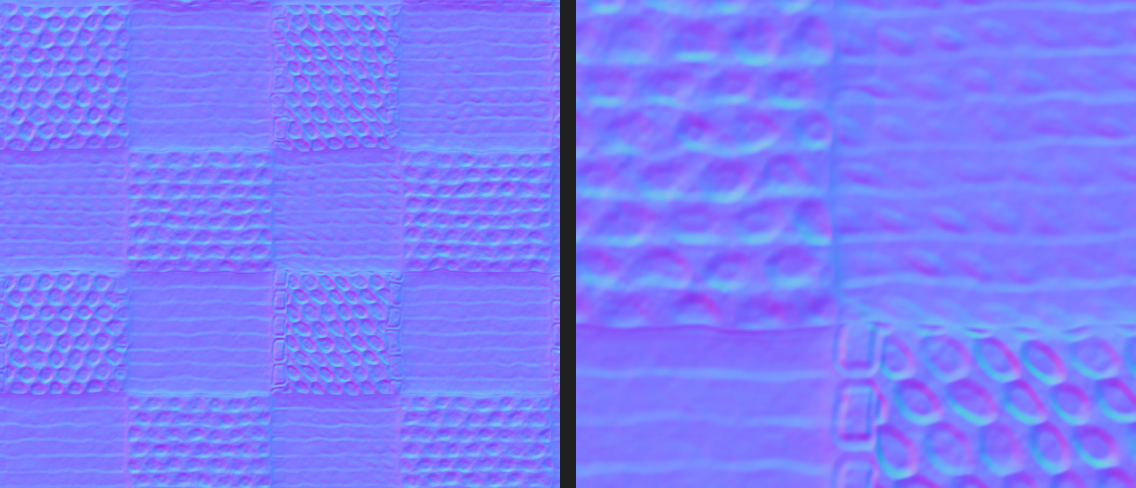
Left: the whole. Right: its middle third, enlarged.
Give the GLSL for this texture map, as a WebGL 2 fragment shader.

```glsl
#version 300 es
precision highp float;
// Normal map of a checkered knit: four by four patches, knobbly cells against smooth ribs.
uniform vec2 u_resolution;
out vec4 outColor;

// Lengths are in canvas widths, y runs downward.
const float HEIGHT = 0.871;
const float RIB = HEIGHT / 32.0;
const vec4 COLUMN_EDGES = vec4(0.228, 0.485, 0.715, 0.985);
const vec4 ROW_EDGES = vec4(0.010, 0.267, 0.484, 0.703);
const vec4 SEAMS = vec4(0.218, 0.499, 0.705, 0.999);
const vec4 SEAM_STRENGTH = vec4(0.35, 1.0, 0.7, 0.7);
const vec4 DIMPLE_BY_ROW = vec4(0.55, 0.75, 0.12, 0.25);

float hash(vec2 p) {
  vec3 q = fract(p.xyx * vec3(0.1031, 0.1030, 0.0973));
  q += dot(q, q.yzx + 33.33);
  return fract((q.x + q.y) * q.z);
}

float noise(vec2 p) {
  vec2 i = floor(p), f = fract(p);
  f = f * f * f * (f * (f * 6.0 - 15.0) + 10.0);
  return mix(mix(hash(i), hash(i + vec2(1, 0)), f.x),
             mix(hash(i + vec2(0, 1)), hash(i + vec2(1, 1)), f.x), f.y) - 0.5;
}

// Number of edges passed at t
float countEdges(float t, vec4 edges) {
  return dot(step(edges, vec4(t)), vec4(1.0));
}

// Alternates between 1 and -1 at each edge, over a soft width
float alternate(float t, vec4 edges, float width) {
  vec4 s = smoothstep(-width, width, t - edges) * 2.0 - 1.0;
  return s.x * s.y * s.z * s.w;
}

// Staggered rows of nested knobs, each highest toward its lower rim
float knobs(vec2 p, vec2 pitch, float shear, vec2 squeeze, float top) {
  vec2 g = p / pitch;
  float highest = 0.0;
  for (int k = -1; k <= 1; k++) {
    float row = floor(g.y) + float(k);
    float y = g.y - row - 0.5;
    float x = g.x + 0.5 * mod(row, 2.0) + 0.15 * hash(vec2(row, 7.0)) - shear * y;
    vec2 cell = vec2(floor(x), row);
    float shrink = 1.0 + 0.14 * hash(cell);
    float d = length(vec2(fract(x) - 0.5, y) * 2.0 * squeeze) * shrink;
    float level = (0.7 + 0.4 * hash(cell + 31.0)) * (0.85 + 0.45 * y);
    highest = max(highest, smoothstep(1.0, top, d) * level);
  }
  return highest;
}

// Rib that climbs slowly and drops off sharply at its lower edge
float rib(float y) {
  float f = fract(y / RIB);
  return f * smoothstep(1.0, 0.7, f);
}

// Rim of a rounded loop, repeated down the seam
float seamLoop(float x, float y) {
  float pitch = 0.044;
  float local = (fract(y / pitch) - 0.5) * pitch;
  vec2 q = abs(vec2(x, local)) - vec2(0.005, 0.012);
  float d = length(max(q, 0.0)) + min(max(q.x, q.y), 0.0) - 0.006;
  return smoothstep(0.005, 0.0, abs(d));
}

float surface(vec2 p) {
  // Uneven weave
  vec2 w = p + 0.006 * vec2(noise(p * 17.0), noise(p * 15.0 + 40.0))
             + 0.005 * vec2(noise(p * 46.0 + 9.0), noise(p * 42.0 + 70.0));
  float column = mod(countEdges(w.x, COLUMN_EDGES), 4.0);
  float row = mod(countEdges(w.y, ROW_EDGES) + 3.0, 4.0);
  float band = alternate(w.y, ROW_EDGES, 0.009);
  float checker = -alternate(w.x, COLUMN_EDGES, 0.010) * band;
  float broad = -alternate(w.x, COLUMN_EDGES, 0.032) * alternate(w.y, ROW_EDGES, 0.026);
  float knobbly = max(checker, 0.0), smoothPatch = max(-checker, 0.0);
  float slanted = step(1.5, column) * step(column, 2.5);
  float wide = mod(column, 2.0);

  // Seams beside the knobbly patches of even rows
  float strip = 0.0, loops = 0.0;
  float seamRow = mod(row, 2.0) > 0.5 ? 0.15 : (row < 0.5 ? 0.5 : 1.0);
  for (int i = 0; i < 4; i++) {
    float x = fract(w.x - SEAMS[i] + 0.5) - 0.5;
    float on = SEAM_STRENGTH[i] * seamRow * abs(band);
    strip = max(strip, on * smoothstep(0.018, 0.011, abs(x)));
    loops += on * seamLoop(x, w.y + 0.013 * float(i));
  }

  // Knobbly patches: round cells, slanted cells or wide ovals
  vec2 pitch = vec2(mix(mix(0.034, 0.030, slanted), 0.037, wide), RIB);
  vec2 squeeze = vec2(1.0, mix(0.78, 0.95, wide));
  float cells = knobs(w, pitch, 0.38 * slanted, squeeze, mix(0.45, 0.3, wide));
  float ribs = rib(w.y);
  float h = knobbly * (1.0 - strip) * (mix(0.0036, 0.0027, wide) * cells + 0.0014 * wide * ribs);

  // Smooth patches: fine ribs with worn dimples
  float dimple = DIMPLE_BY_ROW[int(row)] + 0.2 * step(1.5, column);
  float wear = max(0.7 + 1.2 * noise(p * 16.0 + 25.0), 0.0);
  float pits = knobs(w, vec2(0.031, RIB), 0.3 + 0.4 * slanted, vec2(1.1, 1.3), 0.2);
  h += smoothPatch * (0.0011 * ribs * (1.0 + noise(p * 22.0)) - 0.0016 * dimple * wear * pits);

  // Raised pillows, stitching and thread grain
  h += -0.0010 * checker - 0.0021 * broad;
  h += 0.0014 * loops * (1.0 + noise(p * 60.0 + 5.0));
  float grain = mix(0.45, 1.0, knobbly);
  h += grain * (0.0013 * noise(p * 62.0) + 0.0008 * noise(p * 130.0) + 0.0003 * noise(p * 230.0));
  return h + 0.0008 * noise(p * vec2(22.0, 48.0) + 11.0);
}

void main() {
  vec2 uv = gl_FragCoord.xy / u_resolution;
  vec2 p = vec2(uv.x, (1.0 - uv.y) * HEIGHT);

  // Slope by central differences
  vec2 e = vec2(0.0012, 0.0);
  vec2 slope = vec2(surface(p + e.xy) - surface(p - e.xy),
                    surface(p + e.yx) - surface(p - e.yx)) / (2.0 * e.x);

  // Horizontal tilt is softer and leans against the vertical one
  vec2 tilt = vec2(-0.65 * slope.x + 0.17 * slope.y, -slope.y);
  vec3 normal = normalize(vec3(tilt + vec2(-0.01, -0.02), 1.0));
  outColor = vec4(normal * 0.5 + 0.5, 1.0);
}
```
